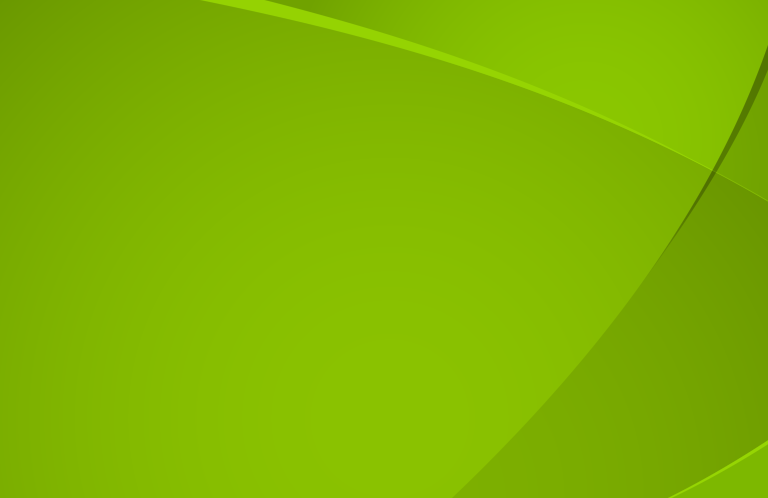
This background is drawn by a WebGL 2 fragment shader. Its source:

```glsl
#version 300 es
precision highp float;
// Green backdrop of overlapping curved panels. Polynomial edges split the
// canvas into panels, each shaded by a radial gradient, and tapering
// ribbons of light and shade follow the edges.

#define ASPECT 1.536
#define GLOW_CENTER vec2(0.78, 0.16)
#define GLOW_RADIUS 1.15
#define SKY_CENTER vec2(1.17, 0.72)
#define SKY_RADIUS 0.58
#define RIBBON_WIDTH 0.030
#define SHADE_WIDTH 0.018

uniform vec2 u_resolution;
out vec4 outColor;

const vec3 LIME = vec3(0.542, 0.762, 0.0);
const vec3 MOSS = vec3(0.415, 0.595, 0.0);
const vec3 SKY_LIGHT = vec3(0.542, 0.780, 0.0);
const vec3 SKY_DARK = vec3(0.450, 0.650, 0.0);
const vec3 HIGHLIGHT = vec3(0.590, 0.835, 0.01);
const vec3 CORNER = vec3(0.490, 0.720, 0.0);

// Antialiased coverage of the positive side of a signed distance
float cover(float d) {
    float px = 1.0 / u_resolution.y;
    return smoothstep(-0.7 * px, 0.7 * px, d);
}

// Coverage of a band between distance 0 and the given width
float band(float d, float width) {
    return clamp(cover(d) - cover(d - width), 0.0, 1.0);
}

vec3 radial(vec2 p, vec2 center, float radius, vec3 inner, vec3 outer) {
    vec2 q = (p - center) / radius;
    return mix(inner, outer, min(dot(q, q), 1.1));
}

// Height of the long arch falling from the top edge to the right
float archHeight(float x) {
    float t = x - 0.4;
    return 1.0 - t * (0.205 + t * (0.065 + t * 0.06));
}

// Horizontal place of the curve rising along the right side
float sweepX(float y) {
    return 0.904 + y * (1.045 - 0.385 * y);
}

// Height of the small panel in the lower right corner
float cornerHeight(float x) {
    float s = x - 1.336;
    return s * (0.5 + 0.4 * s);
}

void main() {
    vec2 p = gl_FragCoord.xy / u_resolution * vec2(ASPECT, 1.0);

    // Main panel and the brighter one above the arch
    vec3 color = radial(p, GLOW_CENTER, GLOW_RADIUS, LIME, MOSS);
    vec3 sky = radial(p, SKY_CENTER, SKY_RADIUS, SKY_LIGHT, SKY_DARK);
    float arch = (p.y - archHeight(p.x)) * 0.95;
    color = mix(color, sky, cover(arch));

    // Light ribbon, thinning towards the crossing
    float taper = max(1.0 - (p.x - 0.4) / 1.04, 0.06);
    color = mix(color, HIGHLIGHT, band(arch, RIBBON_WIDTH * taper) * 0.95);

    // Shaded right side with a darker ribbon on its edge
    float slope = 1.045 - 0.77 * p.y;
    float sweep = (p.x - sweepX(p.y)) / sqrt(1.0 + slope * slope);
    color *= mix(1.0, mix(0.91, 0.86, p.y), cover(sweep));
    float shade = smoothstep(0.38, 0.95, p.y);
    float strength = 0.26 * smoothstep(0.38, 0.62, p.y);
    color *= 1.0 - strength * band(sweep, SHADE_WIDTH * shade);

    // Lit corner panel and its bright rim
    float corner = (cornerHeight(p.x) - p.y) * 0.86 * step(1.2, p.x);
    color = mix(color, CORNER, cover(corner) * step(1.2, p.x));
    float rim = 0.003 + 0.02 * max(p.x - 1.336, 0.0);
    color = mix(color, HIGHLIGHT, band(corner, rim) * step(1.2, p.x));

    outColor = vec4(color, 1.0);
}
```
